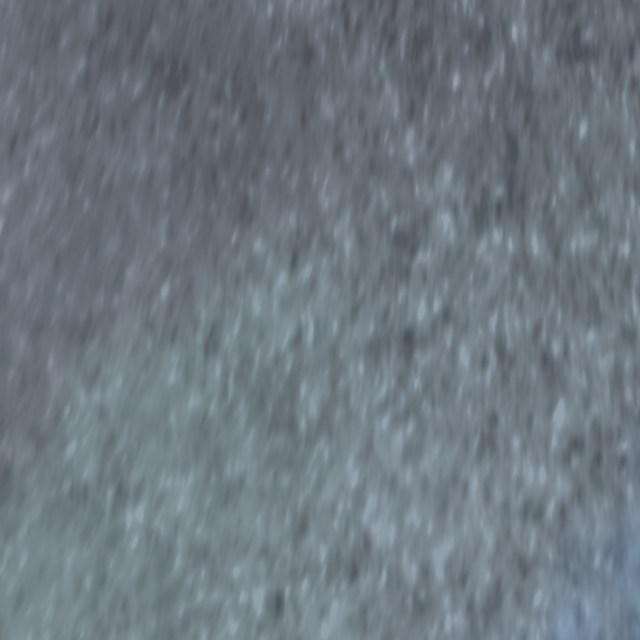
Give the GLSL for this texture, as a WebGL 1 fragment shader.

```glsl
precision highp float;
// Weathered blue-grey surface with small, upright, slightly leaning flecks.
// Cellular spot noise (soft random spots, one per cell) is layered at several
// sizes over broad shading, then mapped through a slate colour ramp.

uniform vec2 u_resolution;

#define BASE_TONE 0.61
#define SHADOW_DEPTH 0.30
#define GRAIN_CONTRAST 1.12
#define LEFT_LEAN 0.30
#define GRAIN_CELLS vec2(72.0, 31.0)
#define CLUMP_CELLS vec2(37.0, 18.0)
#define MOTTLE_CELLS vec2(14.0, 9.0)
#define FIBRE_CELLS vec2(150.0, 46.0)
#define DARK_SLATE vec3(0.345, 0.377, 0.407)
#define PALE_SLATE vec3(0.512, 0.563, 0.602)

vec3 hash3(vec2 cell) {
  vec3 q = fract(cell.xyx * vec3(0.1031, 0.1030, 0.0973));
  q += dot(q, q.yxz + 33.33);
  return fract((q.xxy + q.yzz) * q.zyx);
}

// Sum of soft light and dark spots, roughly -1 to 1.
float spotNoise(vec2 p) {
  vec2 cell = floor(p);
  float sum = 0.0;
  for (int j = -1; j <= 1; j++) {
    for (int i = -1; i <= 1; i++) {
      vec2 neighbour = cell + vec2(float(i), float(j));
      vec3 spot = hash3(neighbour + 17.0);
      vec2 offset = p - neighbour - spot.xy;
      float falloff = max(1.0 - dot(offset, offset), 0.0);
      sum += (spot.z * 2.0 - 1.0) * falloff * falloff * falloff;
    }
  }
  return sum;
}

void main() {
  vec2 uv = gl_FragCoord.xy / u_resolution;

  // Flecks lean to the right on the left side and stand upright on the right.
  vec2 leaning = uv;
  leaning.x -= uv.y * LEFT_LEAN * (1.0 - uv.x);
  leaning.x += 0.002 * sin(uv.y * 41.0 + uv.x * 23.0);

  // Broad shading: a ragged shadow at upper left, paler towards the bottom.
  float cloud = spotNoise(uv * vec2(5.0, 4.0) + 3.7);
  float mottle = spotNoise(leaning * MOTTLE_CELLS + 51.0);
  float diagonal = uv.x * 0.75 + 1.0 - uv.y + 0.12 * cloud + 0.06 * mottle;
  float shadow = 1.0 - smoothstep(0.52, 0.96, diagonal);
  float rightShade = smoothstep(0.5, 1.0, uv.x) * smoothstep(0.15, 0.5, uv.y);
  float leftGlow = (1.0 - smoothstep(0.0, 0.12, uv.x)) * smoothstep(0.4, 0.7, uv.y);
  float tone = BASE_TONE - SHADOW_DEPTH * shadow - 0.12 * rightShade
             + 0.12 * leftGlow + 0.26 * (0.5 - uv.y) + 0.10 * cloud;

  // Grain, calmer inside the shadow and in scattered smooth patches.
  float grain = spotNoise(leaning * GRAIN_CELLS + 9.0);
  float clump = spotNoise(leaning * CLUMP_CELLS + 87.0);
  float fibre = spotNoise(leaning * FIBRE_CELLS + 29.0);
  float glint = max(grain + 0.5 * fibre - 0.45, 0.0);
  float patchiness = spotNoise(uv * 8.0 + 71.0);
  float strength = mix(0.85, 1.15, smoothstep(0.2, 0.8, uv.x))
                 * (1.0 - 0.2 * shadow + 0.3 * patchiness);
  float texture = 0.30 * grain + 0.27 * clump + 0.13 * fibre
                + 0.16 * mottle + 0.25 * glint;
  tone += GRAIN_CONTRAST * strength * texture;

  // Slate ramp with violet shadow, faint sea-green and a blue lower corner.
  vec3 color = mix(DARK_SLATE, PALE_SLATE, clamp(tone, -0.25, 1.35));
  color += shadow * vec3(0.008, -0.008, 0.0);
  float green = (1.0 - shadow) * (1.0 - smoothstep(0.2, 0.8, uv.x));
  color += green * vec3(-0.006, 0.005, -0.005);
  float blue = smoothstep(0.72, 1.0, uv.x - 0.6 * uv.y + 0.1 * mottle);
  color += blue * vec3(-0.03, 0.0, 0.05);

  gl_FragColor = vec4(color, 1.0);
}
```
